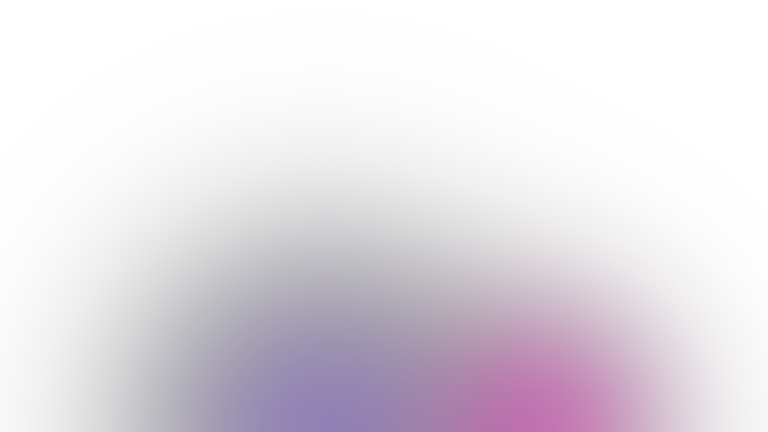
A Shadertoy shader for this background:

```glsl
// Soft violet and pink glows rising from the lower edge of a white field, each in a grey haze.

// Round falloff: 1 at the centre, fading with the squared distance over the given spread
float glow(vec2 p, vec2 centre, float spread) {
    vec2 d = p - centre;
    return exp(-dot(d, d) / spread);
}

void mainImage(out vec4 fragColor, in vec2 fragCoord) {
    // Canvas units: height is 1, and x keeps the proportions of a 16:9 layout
    vec2 p = fragCoord / iResolution.xy * vec2(16.0 / 9.0, 1.0);
    vec2 violetCentre = vec2(0.74, 0.0);
    vec2 pinkCentre = vec2(1.25, 0.0);

    // Grey haze: the two densities add up and saturate where they overlap
    float density = 2.0 * glow(p, violetCentre, 0.155) + 1.2 * glow(p, pinkCentre, 0.094);
    vec3 colour = vec3(1.0 - 0.47 * (1.0 - exp(-density)));

    // Tighter coloured cores inside the haze
    colour += vec3(-0.02, -0.08, 0.12) * glow(p, violetCentre, 0.075);
    colour += vec3(0.13, -0.18, 0.06) * glow(p, pinkCentre, 0.062);

    fragColor = vec4(clamp(colour, 0.0, 1.0), 1.0);
}
```
